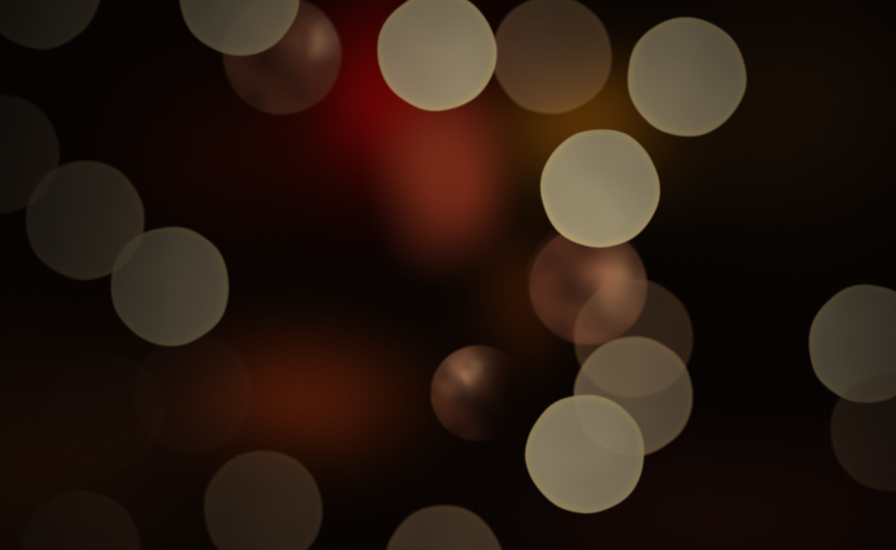
A Shadertoy shader for this background:

```glsl
vec2 gradientAt(vec2 cell) {
    vec3 h = fract(vec3(cell.xyx) * vec3(0.1031, 0.1030, 0.0973));
    h += dot(h, h.yzx + 33.33);
    float angle = 6.2832 * fract((h.x + h.y) * h.z);
    return vec2(cos(angle), sin(angle));
}

float gradientNoise(vec2 p) {
    vec2 i = floor(p), f = p - i;
    vec2 u = f * f * f * (f * (f * 6.0 - 15.0) + 10.0);
    vec2 e = vec2(1, 0);
    return mix(mix(dot(gradientAt(i), f), dot(gradientAt(i + e), f - e), u.x),
               mix(dot(gradientAt(i + e.yx), f - e.yx), dot(gradientAt(i + 1.0), f - 1.0), u.x), u.y);
}

// Soft elliptical pool of light
float glow(vec2 p, vec2 center, vec2 size) {
    vec2 q = (p - center) / size;
    return exp(-dot(q, q));
}

float lensFalloff(vec2 p) {
    vec2 d = p - vec2(0.92, 0.55);
    return exp(-dot(d * d, vec2(1.9, 0.8)));
}

// Defocused highlight with a slightly uneven aperture edge
void bokeh(inout vec3 color, vec2 p, vec2 center, float radius, float opacity, float blur) {
    vec2 q = (p - center) / radius;
    float d = length(q);
    d += 0.035 * gradientNoise(1.6 * q / max(d, 0.01) + center * 9.0);
    float mask = 1.0 - smoothstep(1.0 - blur, 1.0 + blur, d);
    vec3 tint = mix(vec3(0.50, 0.33, 0.22), vec3(0.60, 0.55, 0.43), smoothstep(0.2, 0.9, opacity));
    float shade = 1.0 - 0.07 * q.y + 0.06 * gradientNoise(q * 1.3 + center * 5.0);
    float rim = smoothstep(0.84, 0.99, d);
    vec3 light = tint * shade * lensFalloff(p) * (1.0 + rim * vec3(0.10, 0.07, -0.04));
    color = mix(color, light, mask * opacity);
}

// String of highlights: opacity holds the first value and its change per light
void lightString(inout vec3 color, vec2 p, vec2 start, vec2 stride, vec2 bow, vec2 opacity, int count) {
    for (int n = 0; n < count; n++) {
        float i = float(n);
        vec2 center = start + stride * i + bow * sin(1.05 * i);
        float alpha = opacity.x + opacity.y * i;
        bokeh(color, p, center, 0.108, alpha, mix(0.06, 0.025, alpha));
    }
}

// Copper bauble with a bright off-center reflection
void bauble(inout vec3 color, vec2 p, vec2 center, float radius, vec2 spot, float fade) {
    vec2 q = (p - center) / radius;
    float mask = 1.0 - smoothstep(0.95, 1.03, length(q));
    vec2 r = q - spot + 0.2 * gradientNoise(q * 2.2 + center * 7.0);
    float shine = exp(-5.0 * dot(r, r));
    float body = mix(1.0, smoothstep(0.9, -0.9, q.x - 0.3 * q.y), fade);
    vec3 copper = vec3(0.36, 0.18, 0.11) * (0.8 + 0.5 * gradientNoise(q * 1.8 + 4.0));
    copper += vec3(0.40, 0.34, 0.26) * shine;
    color = mix(color, copper * lensFalloff(p), mask * max(body, shine) * 0.85);
}

void mainImage(out vec4 fragColor, in vec2 fragCoord) {
    vec2 p = fragCoord / iResolution.y;
    vec2 w = p + 0.025 * vec2(gradientNoise(p * 4.0), gradientNoise(p * 4.0 + 17.0));

    // Dark room with warm, fully blurred lamps
    vec3 color = vec3(0.022, 0.011, 0.006);
    color += vec3(0.36, 0.00, 0.01) * glow(w, vec2(0.71, 0.83), vec2(0.14, 0.17));
    color += vec3(0.07, 0.01, 0.00) * glow(w, vec2(0.45, 0.72), vec2(0.22, 0.17));
    color += vec3(0.30, 0.17, 0.01) * glow(w, vec2(1.05, 0.77), vec2(0.15, 0.12));
    color += vec3(0.25, 0.08, 0.02) * glow(w, vec2(0.56, 0.28), vec2(0.19, 0.12));
    color += vec3(0.15, 0.06, 0.01) * glow(w, vec2(0.95, 0.46), vec2(0.09, 0.12));
    color += vec3(0.07, 0.03, 0.01) * glow(w, vec2(0.08, 0.16), vec2(0.32, 0.24));
    color += vec3(0.06, 0.035, 0.01) * glow(w, vec2(1.42, 0.80), vec2(0.26, 0.22));
    color += vec3(0.06, 0.02, 0.015) * glow(w, vec2(1.30, 0.06), vec2(0.40, 0.16));
    float lamp = smoothstep(0.19, 0.03, length((w - vec2(0.81, 0.68)) * vec2(1.1, 0.82)));
    color = mix(color, vec3(0.47, 0.17, 0.09), lamp * 0.92);

    // Faint lights behind, then the brighter strings
    lightString(color, p, vec2(0.19, 0.25), vec2(0.16, 0.035), vec2(0), vec2(0.09, 0.02), 2);
    lightString(color, p, vec2(0.513, 0.90), vec2(0.49, 0.0), vec2(0), vec2(0.34, 0.12), 2);
    bauble(color, p, vec2(0.513, 0.90), 0.107, vec2(0.65, 0.25), 0.6);
    lightString(color, p, vec2(0.075, 1.02), vec2(0.36, -0.10), vec2(0.0, 0.10), vec2(0.70, 0.11), 3);
    lightString(color, p, vec2(0.0, 0.72), vec2(0.155, -0.12), vec2(0), vec2(0.55, 0.13), 3);
    lightString(color, p, vec2(0.148, 0.0), vec2(0.33, -0.10), vec2(0.0, 0.20), vec2(0.42, 0.05), 3);
    lightString(color, p, vec2(1.578, 0.375), vec2(0.04, -0.16), vec2(0), vec2(0.88, -0.45), 2);
    bauble(color, p, vec2(0.87, 0.285), 0.088, vec2(-0.25, 0.42), 1.0);
    bauble(color, p, vec2(1.07, 0.48), 0.108, vec2(0.45, 0.05), 0.0);
    lightString(color, p, vec2(1.065, 0.49), vec2(0.0, -0.105), vec2(0.10, 0.0), vec2(0.12, 0.27), 4);
    lightString(color, p, vec2(1.248, 0.86), vec2(-0.157, -0.203), vec2(0), vec2(0.85, 0.12), 2);

    // Fine grain
    color += 0.006 * gradientNoise(p * 190.0);
    fragColor = vec4(max(color, 0.0), 1.0);
}
```
